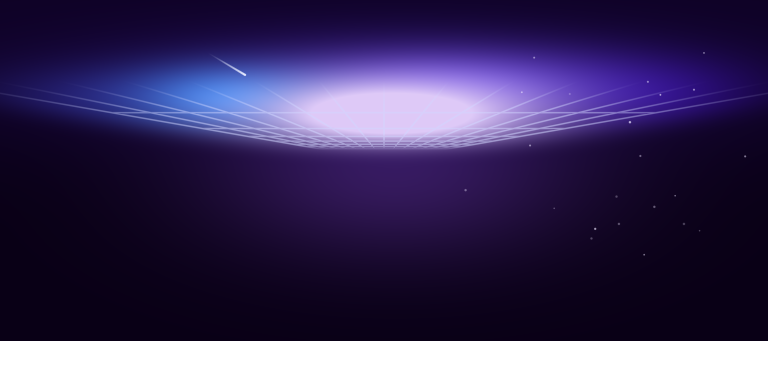
This background is drawn by a Shadertoy shader. Its source:

```glsl
float hash(float n) {
    return fract(sin(n * 127.1) * 43758.5453);
}

// Soft elliptical light
float glow(vec2 p, vec2 center, vec2 radius) {
    vec2 q = (p - center) / radius;
    return exp(-dot(q, q));
}

// Antialiased stroke, given the distance to its center line
float stroke(float dist, float halfWidth, float px) {
    return (1.0 - smoothstep(halfWidth - 0.5 * px, halfWidth + px, dist))
        * min(1.0, 2.0 * halfWidth / px);
}

// Perspective ceiling grid that rises from the horizon
float ceilingGrid(vec2 p, float px) {
    float h = p.y - 0.583;
    if (h < 0.024) return 0.0;
    float x = p.x - 1.0;
    float spacing = 0.82;

    // Rays through the vanishing point
    float slope = clamp(round(x / (h * spacing)), -7.0, 7.0) * spacing;
    float rayDist = abs(x - slope * h) / sqrt(1.0 + slope * slope);
    float rays = stroke(rayDist, 0.0013, px);

    // Rungs at equal depths
    float rungHeight = 0.247 / max(round(0.247 / h), 2.0);
    float inside = 1.0 - smoothstep(5.7, 5.85, abs(x) / h);
    float rungs = stroke(abs(h - rungHeight), 0.0012, px) * inside;

    float fade = (1.0 - smoothstep(0.12, 0.21, h)) * smoothstep(0.024, 0.04, h);
    return max(rays, rungs) * fade * mix(0.55, 0.28, smoothstep(0.4, 1.0, abs(x)));
}

// Meteor with a tail that fades toward its start
float meteor(vec2 p, vec2 tail, vec2 head, float px) {
    vec2 axis = head - tail;
    float t = clamp(dot(p - tail, axis) / dot(axis, axis), 0.0, 1.0);
    return stroke(length(p - tail - axis * t), mix(0.0006, 0.0022, t), px) * t;
}

void mainImage(out vec4 fragColor, in vec2 fragCoord) {
    vec2 p = fragCoord / iResolution.y;
    float px = 1.0 / iResolution.y;

    // Night sky with broad violet haze
    vec3 col = vec3(0.035, 0.0, 0.085);
    col += vec3(0.02, 0.005, 0.06) * smoothstep(0.4, 0.9, p.y);
    col += vec3(0.08, 0.05, 0.22) * glow(p, vec2(1.0, 0.79), vec2(0.8, 0.14));
    col += vec3(0.17, 0.10, 0.27) * glow(p, vec2(1.03, 0.54), vec2(0.5, 0.22));

    // Lens of light, cut by a curved lower rim
    float dx = p.x - 1.0;
    float rim = 0.605 + 0.11 * dx * dx;
    float lens = smoothstep(rim - 0.045, rim + 0.05, p.y);
    vec3 indigo = vec3(0.17, 0.03, 0.55);
    vec3 violet = vec3(0.41, 0.28, 0.86);
    vec3 azure = vec3(0.22, 0.50, 0.92);
    vec3 lavender = vec3(0.87, 0.79, 0.97);
    col = mix(col, indigo, lens * 0.9 * glow(p, vec2(1.65, 0.76), vec2(0.30, 0.09)));
    col = mix(col, vec3(0.16, 0.15, 0.52), lens * 0.8 * glow(p, vec2(0.32, 0.75), vec2(0.34, 0.08)));
    col = mix(col, violet, lens * glow(p, vec2(1.18, 0.77), vec2(0.42, 0.095)));
    col = mix(col, azure, lens * glow(p, vec2(0.60, 0.745), vec2(0.24, 0.08)));
    float core = min(1.0, 1.4 * glow(p, vec2(1.02, 0.705), vec2(0.36, 0.09)));
    col = mix(col, lavender, lens * core);

    // Grid and meteor
    col = mix(col, vec3(0.82, 0.84, 1.0), ceilingGrid(p, px));
    col = mix(col, vec3(0.9, 0.92, 1.0), meteor(p, vec2(0.542, 0.862), vec2(0.638, 0.805), px));

    // Stars scattered on the right
    for (float i = 1.0; i <= 22.0; i++) {
        vec2 star = vec2(1.14 + 0.82 * sqrt(hash(i)), mix(0.33, 0.90, hash(i + 31.7)));
        float size = mix(0.0010, 0.0024, hash(i + 57.3));
        float brightness = mix(0.25, 0.9, hash(i + 83.9));
        col = mix(col, vec3(0.93, 0.9, 1.0), brightness * stroke(length(p - star), size, px));
    }

    // White footer
    col = mix(vec3(1.0), col, smoothstep(-0.5 * px, 0.5 * px, p.y - 0.112));
    fragColor = vec4(col, 1.0);
}
```
